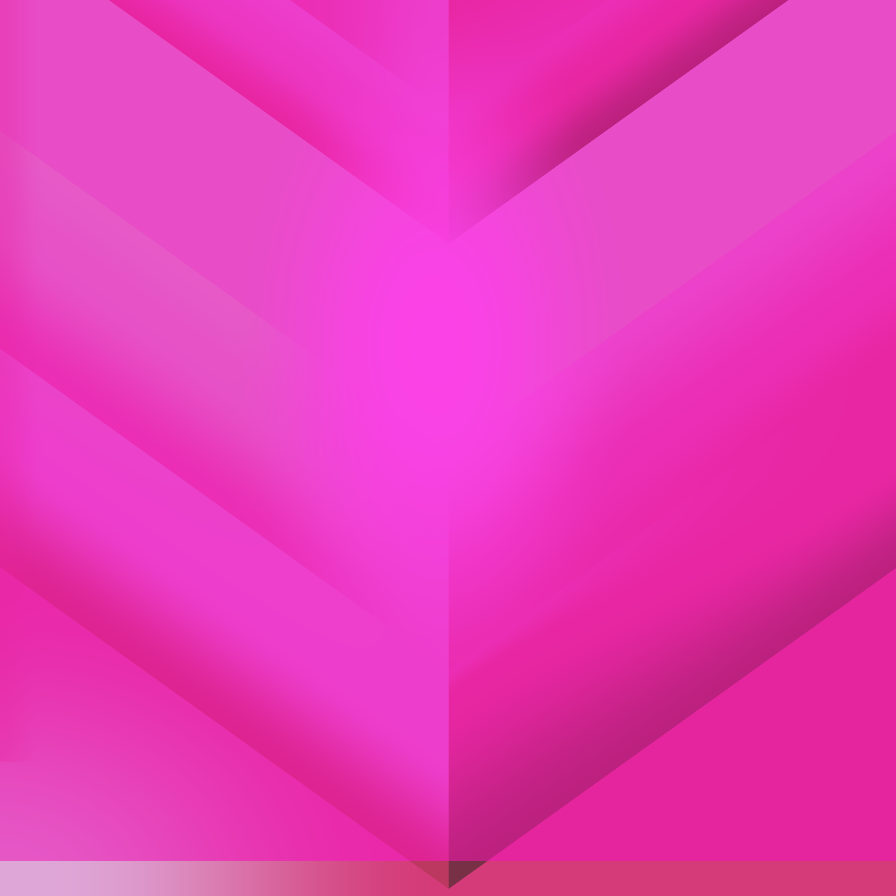
Give the GLSL for this background, as a WebGL 2 fragment shader.

```glsl
#version 300 es
precision highp float;
// Folded magenta chevrons with soft shadows, a central glow and a base strip.

uniform vec2 u_resolution;
out vec4 outColor;

// Palette
const vec3 GLOW   = vec3(0.98, 0.26, 0.90);
const vec3 PALE   = vec3(0.90, 0.35, 0.78);
const vec3 ORCHID = vec3(0.91, 0.30, 0.78);
const vec3 VIVID  = vec3(0.93, 0.24, 0.80);
const vec3 CERISE = vec3(0.92, 0.18, 0.71);
const vec3 ROSE   = vec3(0.91, 0.15, 0.64);
const vec3 DEEP   = vec3(0.87, 0.14, 0.57);
const vec3 SHADE  = vec3(0.74, 0.13, 0.50);
const vec3 LILAC  = vec3(0.87, 0.65, 0.84);
const vec3 CORAL  = vec3(0.83, 0.23, 0.47);
const vec3 BRICK  = vec3(0.74, 0.22, 0.38);
const vec3 WINE   = vec3(0.47, 0.19, 0.28);

// Layout: fold line, chevron slope, and the depth of each chevron tip
const float FOLD = 0.5007;
const float SLOPE = 0.717;
const float TIP_A = 0.127;
const float TIP_B = 0.272;
const float TIP_C = 0.505;
const float TIP_D = 0.748;
const float TIP_E = 0.992;
const float STRIP_TOP = 0.039;
const vec2 GLOW_CENTER = vec2(0.485, 0.615);
const vec2 GLOW_RADIUS = vec2(0.23, 0.40);

// Antialiased step, one pixel wide
float edge(float at, float v) {
  float w = 0.5 / u_resolution.y;
  return smoothstep(at - w, at + w, v);
}

// Three-stop gradient; the middle stop lies at m
vec3 ramp(float t, float m, vec3 a, vec3 b, vec3 c) {
  vec3 col = mix(a, b, smoothstep(0.0, m, t));
  return mix(col, c, smoothstep(m, 1.0, t));
}

// Position within a band, 0 at its upper edge and 1 at its lower edge
float within(float lo, float hi, float v) {
  return clamp((v - lo) / (hi - lo), 0.0, 1.0);
}

void main() {
  vec2 uv = gl_FragCoord.xy / u_resolution;
  float side = edge(FOLD, uv.x);
  float spread = abs(uv.x - FOLD);
  float outer = smoothstep(0.0, 0.5, spread);
  float depth = 1.0 - uv.y + SLOPE * spread;

  // Band gradients for the left and right half
  float t = within(0.0, TIP_A, depth);
  vec3 col = mix(mix(VIVID, CERISE, smoothstep(0.0, 0.17, spread)),
                 mix(ROSE, CERISE, t * (1.0 - outer)), side);

  t = within(TIP_A, TIP_B, depth);
  vec3 left = ramp(t, 0.45, VIVID, mix(VIVID, CERISE, 0.4), ROSE);
  vec3 right = ramp(t, 0.45, CERISE, ROSE, SHADE);
  col = mix(col, mix(left, right, side), edge(TIP_A, depth));

  col = mix(col, ORCHID, edge(TIP_B, depth));

  t = within(TIP_C, TIP_D, depth);
  left = ramp(t, 0.4, PALE, mix(ORCHID, PALE, 0.4), CERISE);
  left = mix(left, VIVID, smoothstep(0.25, 0.0, spread));
  right = ramp(t, 0.65, mix(VIVID, ORCHID, 0.3), CERISE, ROSE);
  right = mix(right, CERISE, 0.7 * t * (1.0 - outer));
  col = mix(col, mix(left, right, side), edge(TIP_C, depth));

  // Central glow lies over the upper bands
  float reach = length((uv - GLOW_CENTER) / GLOW_RADIUS);
  col = mix(col, GLOW, 1.0 - smoothstep(0.12, 1.0, reach));

  // Lowest band, its shadow wider towards the fold
  t = within(TIP_D, TIP_E, depth);
  left = ramp(t, 0.4, mix(VIVID, ORCHID, 0.35 * outer), VIVID, DEEP);
  right = ramp(t, mix(0.12, 0.5, outer), mix(CERISE, ROSE, outer), ROSE, SHADE);
  col = mix(col, mix(left, right, side), edge(TIP_D, depth));

  // Ground below the chevrons, pale in the left corner
  float corner = 1.0 - smoothstep(0.0, 0.38, length(uv * vec2(0.85, 1.1)));
  left = mix(mix(ROSE, CERISE, 0.35), PALE, corner);
  right = mix(ROSE, DEEP, 0.3);
  col = mix(col, mix(left, right, side), edge(TIP_E, depth));

  // Rosy falloff along the left border
  col = mix(col, ROSE, 0.35 * (1.0 - smoothstep(0.0, 0.05, uv.x)) * edge(0.15, uv.y));

  // Base strip, crossed by the tip of the lowest chevron
  vec3 strip = mix(LILAC, CORAL, smoothstep(0.05, 0.5, uv.x));
  strip = mix(mix(BRICK, WINE, side), strip, edge(TIP_E, depth));
  col = mix(strip, col, edge(STRIP_TOP, uv.y));

  outColor = vec4(col, 1.0);
}
```
